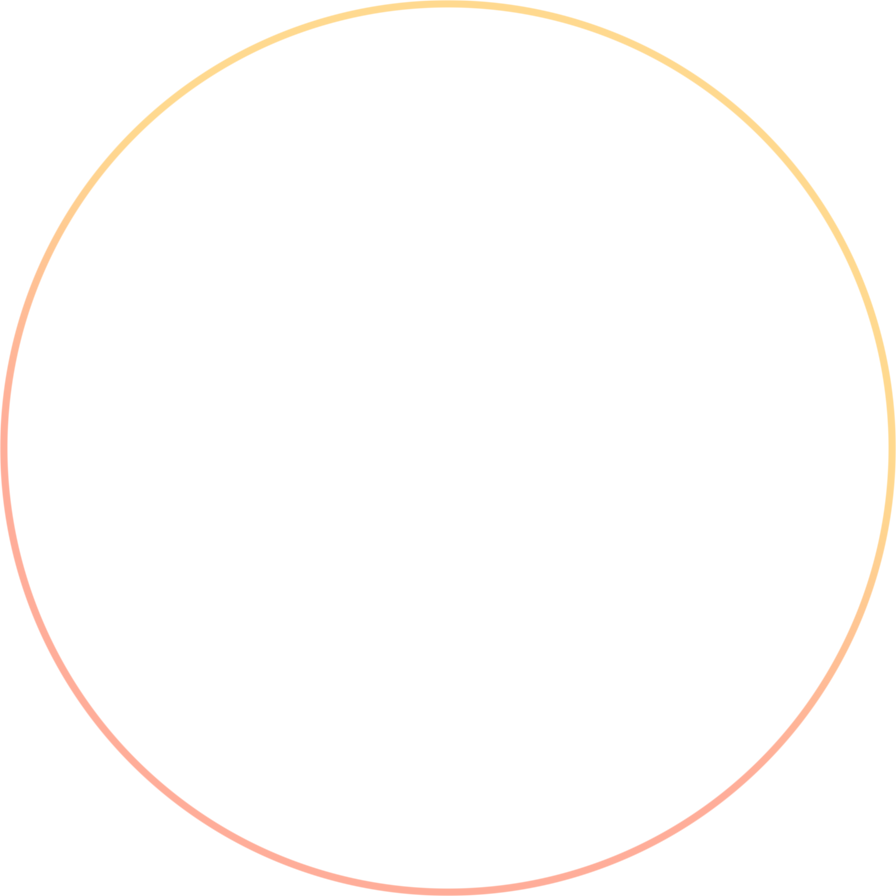
This background is drawn by a Shadertoy shader. Its source:

```glsl
// A thin ring touching the canvas edges, fading from warm yellow to coral on white.

// Coverage of a circular band around the origin, with a soft edge
float ring(vec2 p, float radius, float halfWidth, float soft) {
    float d = abs(length(p) - radius) - halfWidth;
    return 1.0 - smoothstep(-soft, soft, d);
}

void mainImage(out vec4 fragColor, in vec2 fragCoord) {
    float size = min(iResolution.x, iResolution.y);
    vec2 p = (fragCoord - 0.5 * iResolution.xy) / size;

    // Tilted gradient: coral at the lower left, yellow at the upper right
    vec3 coral = vec3(1.0, 0.68, 0.60);
    vec3 yellow = vec3(1.0, 0.85, 0.56);
    float along = dot(p, normalize(vec2(0.41, 0.9)));
    vec3 stroke = mix(coral, yellow, smoothstep(-0.23, 0.21, along));

    // Ring over the white ground
    float soft = max(0.0011, 0.75 / size);
    float cover = ring(p, 0.4957, 0.0040, soft);
    fragColor = vec4(mix(vec3(1.0), stroke, cover), 1.0);
}
```
